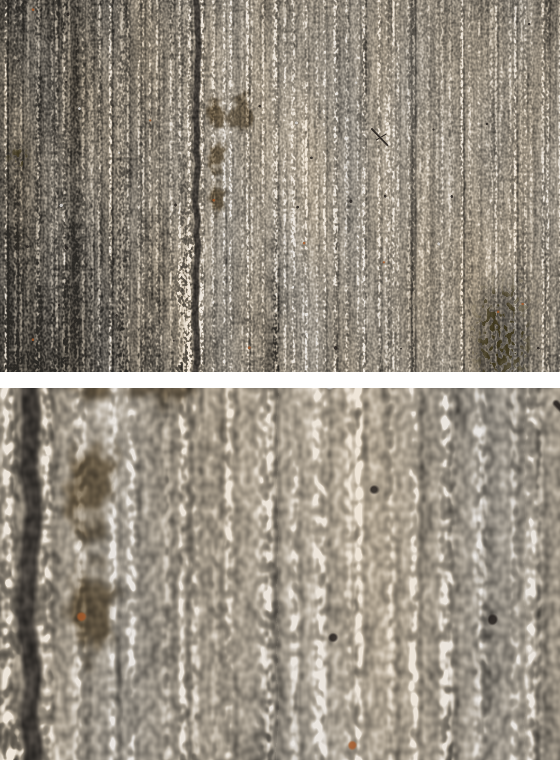
Top, the full canvas; bottom, a detail of the centre.
Write a Shadertoy shader that draws this texture.

```glsl
// Weathered concrete slab with vertical scored streaks, a dark joint, stains and moss.

#define BASE_TONE    0.645
#define STREAK_GAIN  0.30
#define GRAIN_GAIN   0.27
#define CRUST_GAIN   0.27
#define JOINT_X      0.529
#define JOINT_HALF   0.0085
#define SEAM_X       1.110
#define CONCRETE     vec3(1.0, 0.942, 0.850)
#define STAIN_TINT   vec3(0.62, 0.57, 0.48)
#define MOSS_COLOR   vec3(0.21, 0.18, 0.07)
#define LEAF_COLOR   vec3(0.66, 0.36, 0.17)
#define DEBRIS_COLOR vec3(0.15, 0.13, 0.12)

float hash(vec2 p) {
    vec3 q = fract(vec3(p.xyx) * 0.1031);
    q += dot(q, q.yzx + 33.33);
    return fract((q.x + q.y) * q.z);
}

float cornerSlope(vec2 cell, vec2 offset) {
    float angle = 6.2832 * hash(cell + 17.0);
    return dot(vec2(cos(angle), sin(angle)), offset);
}

float gradientNoise(vec2 p) {
    vec2 i = floor(p), f = p - i;
    vec2 u = f * f * f * (f * (f * 6.0 - 15.0) + 10.0);
    vec2 e = vec2(1.0, 0.0);
    return mix(mix(cornerSlope(i, f), cornerSlope(i + e, f - e), u.x),
               mix(cornerSlope(i + e.yx, f - e.yx), cornerSlope(i + 1.0, f - 1.0), u.x), u.y);
}

float segmentDistance(vec2 p, vec2 a, vec2 b) {
    vec2 ab = b - a;
    return length(p - a - ab * clamp(dot(p - a, ab) / dot(ab, ab), 0.0, 1.0));
}

// Soft-edged ellipse: 1 at the centre, 0 outside; rough breaks its rim.
float blot(vec2 p, vec2 center, vec2 radius, float rough) {
    return 1.0 - smoothstep(0.4, 1.2, length((p - center) / radius) + rough);
}

// Long vertical bands, from broad to hair-thin.
float streaks(vec2 p) {
    float sum = 0.0, freq = 9.0, gain = 0.35;
    for (int i = 0; i < 4; i++) {
        sum += gain * gradientNoise(vec2(p.x * freq, p.y * (0.6 + 0.05 * freq) + freq));
        freq *= 2.3;
        gain *= 1.04;
    }
    return sum;
}

// Broken pale ridges (positive) with a dark groove at their side (negative).
float crustLines(vec2 p, float speckle) {
    float sum = 0.0;
    for (int i = 0; i < 3; i++) {
        float layer = float(i), freq = 14.0 + 11.0 * layer;
        float wobble = 0.003 * gradientNoise(p * vec2(50.0, 80.0) + layer * 9.0);
        float c = (p.x + wobble) * freq;
        vec2 id = vec2(floor(c), layer * 7.0 + 3.0);
        float d = (fract(c) - 0.3 - 0.4 * hash(id)) / freq;
        float power = 0.3 + 0.7 * hash(id + 41.0);
        float run = gradientNoise(vec2(id.x * 3.7 + 0.4, p.y * 4.0 + layer * 5.0));
        float broken = smoothstep(-0.22, 0.32, speckle + 0.7 * run);
        sum += power * broken * (1.0 - smoothstep(0.001, 0.0055, abs(d)));
        sum -= 0.4 * power * (1.0 - smoothstep(0.0, 0.0045, abs(d - 0.0065)));
    }
    return sum;
}

void mainImage(out vec4 fragColor, in vec2 fragCoord) {
    vec2 p = fragCoord / iResolution.y;
    float coarse = gradientNoise(p * vec2(24.0, 18.0));
    float medium = gradientNoise(p * vec2(75.0, 55.0) + 5.0);
    float fine = gradientNoise(p * vec2(165.0, 125.0) + 11.0);
    float speckle = 0.65 * medium + 0.7 * fine;

    // Light falling off toward the edges, darker slab left of the joint
    vec2 away = p - vec2(0.92, 0.52);
    float tone = BASE_TONE - 0.27 * away.x * away.x - 0.30 * away.y * away.y;
    tone -= 0.04 * (1.0 - smoothstep(0.42, 0.53, p.x));
    tone -= 0.07 * blot(p, vec2(0.1, 0.1), vec2(0.5, 0.4), coarse);

    // Scored surface and grain
    tone += STREAK_GAIN * streaks(p) + 0.05 * coarse;
    tone += GRAIN_GAIN * (0.55 * medium + 0.85 * fine);
    tone += CRUST_GAIN * crustLines(p, speckle);

    // Worn dark tracks and the soft seam
    float track = 1.0 - smoothstep(0.006, 0.022, abs(p.x - 0.732 + 0.006 * medium));
    tone -= 0.20 * track * (1.0 - smoothstep(0.10, 0.36, p.y + 0.2 * coarse));
    tone -= 0.11 * (1.0 - smoothstep(0.004, 0.017, abs(p.x - 0.205 + 0.008 * medium)));
    float seam = abs(p.x - SEAM_X + 0.004 * coarse + 0.004 * medium);
    tone -= 0.21 * (1.0 - smoothstep(0.003, 0.014, seam)) * (0.85 + speckle);

    // Pale flaking beside the joint, strongest near the bottom
    float side = p.x - JOINT_X - 0.004 * gradientNoise(vec2(3.3, p.y * 5.0))
               - 0.007 * gradientNoise(vec2(8.4, p.y * 21.0)) - 0.002 * medium;
    float low = 1.0 - smoothstep(0.25, 0.46, p.y + 0.15 * coarse);
    float flake = 1.0 - smoothstep(0.010, 0.024, abs(side + 0.030) + 0.025 * coarse);
    flake *= smoothstep(-0.20, 0.12, speckle + 0.5 * coarse);
    float lip = 1.0 - smoothstep(0.003, 0.008, abs(side - 0.015));
    lip *= smoothstep(-0.2, 0.25, speckle + coarse);
    tone += flake * (0.07 + 0.27 * low) + lip * (0.12 + 0.12 * low);

    tone = clamp(tone, 0.17, 0.93);
    float pale = smoothstep(0.65, 0.95, tone);
    vec3 color = tone * mix(CONCRETE, vec3(1.0, 0.97, 0.93), pale);
    color *= 1.0 + vec3(0.035, 0.0, -0.06) * gradientNoise(p * vec2(9.0, 2.0) + 3.0);

    // Oil drips in a column, one wider blotch to the right
    float stain = 0.8 * blot(p, vec2(0.652, 0.685), vec2(0.045, 0.05), 1.2 * coarse + 0.6 * medium);
    for (int i = 0; i < 3; i++) {
        vec2 center = vec2(0.583, 0.695 - 0.115 * float(i));
        stain = max(stain, blot(p, center, vec2(0.025, 0.048), 0.6 * coarse + 0.5 * medium));
    }
    color *= mix(vec3(1.0), STAIN_TINT, stain);

    // Open joint
    float gap = 1.0 - smoothstep(JOINT_HALF - 0.004, JOINT_HALF + 0.003, abs(side));
    color = mix(color, vec3(0.21, 0.195, 0.18) * (1.0 + 0.7 * speckle), 0.92 * gap);

    // Moss clumps
    float mossArea = blot(p, vec2(1.35, 0.09), vec2(0.09, 0.17), 0.5 * coarse);
    mossArea = max(mossArea, 0.8 * blot(p, vec2(0.05, 0.585), vec2(0.045, 0.03), coarse));
    float moss = mossArea * smoothstep(0.06, 0.28, medium + 0.5 * coarse + 0.3 * fine);
    color = mix(color * (1.0 - 0.22 * mossArea), MOSS_COLOR, 0.85 * moss);

    // Scattered flecks: dark grit, pale chips and leaf crumbs
    vec2 cell = floor(p * 8.0);
    vec2 spot = 0.2 + 0.6 * vec2(hash(cell + 5.0), hash(cell + 29.0));
    float kind = hash(cell + 61.0);
    float reach = length((fract(p * 8.0) - spot) / 8.0) + 0.003 * medium;
    float fleck = (1.0 - smoothstep(0.002, 0.005, reach)) * step(kind, 0.32);
    vec3 fleckColor = kind < 0.20 ? DEBRIS_COLOR : kind < 0.27 ? LEAF_COLOR : vec3(0.86, 0.85, 0.84);
    color = mix(color, fleckColor, 0.85 * fleck);

    // Fallen twig
    float twig = min(segmentDistance(p, vec2(1.000, 0.653), vec2(1.041, 0.610)),
                     segmentDistance(p, vec2(1.012, 0.624), vec2(1.037, 0.639)) + 0.001);
    color = mix(color, DEBRIS_COLOR, 0.9 * (1.0 - smoothstep(0.001, 0.004, twig)));

    fragColor = vec4(clamp(color, 0.0, 1.0), 1.0);
}
```
